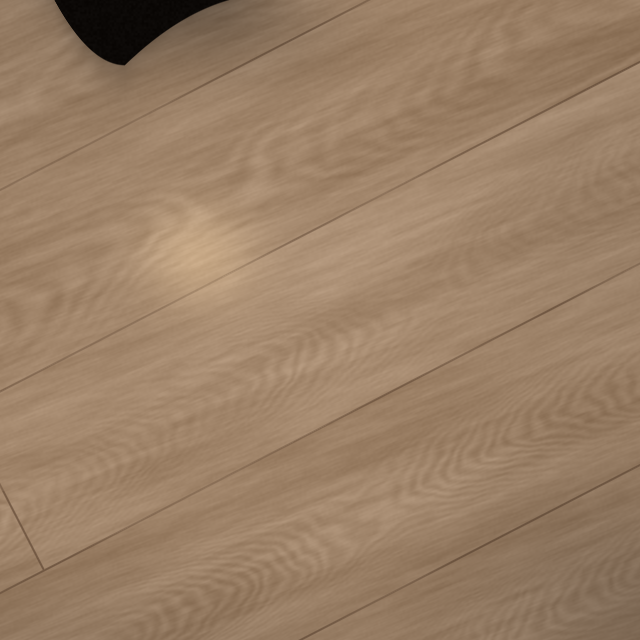
Give the GLSL for this texture, as a WebGL 1 fragment shader.

```glsl
precision highp float;
uniform vec2 u_resolution;

float hash(vec2 p) {
  vec3 q = fract(vec3(p.xyx) * 0.1031);
  q += dot(q, q.yzx + 33.33);
  return fract((q.x + q.y) * q.z);
}

float noise(vec2 p) {
  vec2 i = floor(p), f = fract(p);
  f = f * f * (3.0 - 2.0 * f);
  return mix(mix(hash(i), hash(i + vec2(1.0, 0.0)), f.x),
             mix(hash(i + vec2(0.0, 1.0)), hash(i + 1.0), f.x), f.y);
}

float fbm(vec2 p) {
  float sum = 0.0, amp = 0.5;
  for (int i = 0; i < 4; i++) {
    sum += amp * noise(p);
    p = p * 2.03 + 17.1;
    amp *= 0.5;
  }
  return sum;
}

// Soft round falloff, 1 at the centre
float glow(vec2 p, vec2 center, vec2 radius) {
  vec2 q = (p - center) / radius;
  return exp(-dot(q, q));
}

// Arched growth rings that open both ways from the waist of a plank
float ringFigure(float along, float across, float row, vec2 seed) {
  float w = across + 0.025 + 0.05 * (noise(vec2(along * 4.0, row * 9.0 + 40.0)) - 0.5);
  float x = along - 0.84 + 0.22 * abs(row);
  vec2 p = vec2(along, across);
  float warp = 0.13 * (fbm(p * vec2(5.0, 13.0) + seed) - 0.5)
             + 0.014 * (noise(p * vec2(38.0, 60.0) + seed) - 0.5);
  float density = row > 0.5 ? 17.0 : 34.0;
  float phase = density * (sqrt(x * x + 0.004) - 26.0 * w * w + warp);
  float patches = smoothstep(0.25, 0.7, fbm(p * vec2(5.0, 9.0) + seed + 7.0));
  return sin(6.2832 * phase) * exp(-w * w * 200.0) * (0.3 + 0.7 * patches);
}

// Height above the lower outline of the dark cloth in the top left
float clothHeight(vec2 p) {
  float left = 1.0 - 0.927 * (p.x - 0.085)
             - 8.3 * max((p.x - 0.085) * (0.195 - p.x), 0.0);
  float right = 0.898 + 0.626 * (p.x - 0.195)
              + 2.1 * max((p.x - 0.195) * (0.358 - p.x), 0.0);
  return p.y - max(left, right);
}

void main() {
  vec2 uv = gl_FragCoord.xy / u_resolution;
  float pixel = 1.0 / min(u_resolution.x, u_resolution.y);

  // Plank layout: rows run up to the right, joints are staggered
  float along = dot(uv, vec2(0.889, 0.458));
  float across = dot(uv, vec2(-0.458, 0.889));
  float rowPos = (across - 0.065) / 0.28;
  float row = floor(rowPos);
  float local = (fract(rowPos) - 0.5) * 0.28;
  float shifted = (along - 0.111 + 0.25 * abs(row)) / 1.6;
  float board = floor(shifted);
  vec2 seed = vec2(row * 13.7 + 60.0, board * 31.3 + 80.0);
  float seamDist = 0.14 - abs(local);
  float jointDist = (0.5 - abs(fract(shifted) - 0.5)) * 1.6;

  // Wood tone, rings and fibres
  vec2 grain = vec2(along, across + 0.1 * along);
  float tone = fbm(grain * vec2(2.5, 14.0) + seed) - 0.47;
  float streaks = fbm(grain * vec2(7.0, 90.0) + seed) - 0.47;
  float fibres = noise(grain * vec2(45.0, 330.0) + seed) - 0.5;
  float speckle = noise(uv * 260.0) - 0.5;
  float rings = ringFigure(along, local, row, seed);
  float shade = 0.13 * tone + 0.09 * streaks + 0.028 * fibres
              + 0.014 * speckle + 0.026 * rings
              + 0.02 * (hash(seed) - 0.5);
  vec3 color = vec3(0.635, 0.525, 0.42) + shade * vec3(1.0, 1.02, 1.03);

  // Narrow seams with a faint worn bevel
  float gap = min(seamDist, jointDist);
  float seam = 1.0 - smoothstep(0.0004, 0.0012 + pixel, gap);
  float depth = 0.35 + 0.4 * noise(vec2(along * 7.0, floor(rowPos + 0.5) * 5.0 + 20.0));
  float bevel = exp(-pow((local + 0.131) / 0.004, 2.0));
  color += 0.05 * bevel * smoothstep(0.75, 1.2, along) * step(0.5, row);
  color = mix(color, vec3(0.40, 0.30, 0.22), seam * depth);

  // Room light: warm reflection and dim corners
  color += vec3(0.13, 0.12, 0.09) * glow(uv, vec2(0.31, 0.60), vec2(0.085, 0.075));
  color += 0.035 * glow(uv, vec2(0.35, 0.58), vec2(0.28, 0.22));
  color *= 1.0 - 0.24 * glow(uv, vec2(1.05, 0.03), vec2(0.32, 0.22));
  color *= 1.0 - 0.10 * glow(uv, vec2(0.15, -0.05), vec2(0.5, 0.16));
  color *= 1.0 - 0.07 * glow(uv, vec2(1.0, 0.7), vec2(0.25, 0.4));

  // Cloth with its shadow
  float cloth = clothHeight(uv);
  color *= 1.0 - 0.22 * glow(uv, vec2(0.33, 0.98), vec2(0.17, 0.09));
  color *= 1.0 - 0.20 * exp(-max(-cloth, 0.0) * 35.0);
  color *= 1.0 - 0.08 * glow(uv, vec2(0.0, 1.0), vec2(0.3, 0.25));
  vec3 weave = vec3(0.04, 0.028, 0.02) + 0.025 * (noise(uv * 300.0) - 0.4);
  color = mix(color, weave, smoothstep(-pixel, pixel, cloth));

  gl_FragColor = vec4(clamp(color, 0.0, 1.0), 1.0);
}
```
